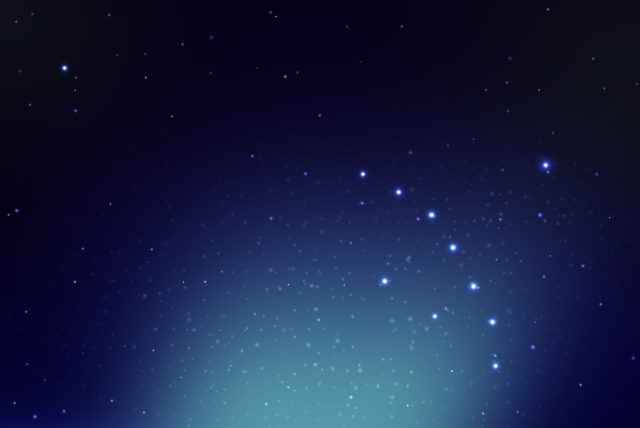
Reproduce this background procedurally as a WebGL 2 fragment shader.

```glsl
#version 300 es
precision highp float;
// Night sky over a teal horizon glow: a dark navy base with grey upper corners,
// a broad leaning dome of light from below, and stars made from hashed grid
// cells plus a curved trail of brighter ones. Units are canvas heights.
uniform vec2 u_resolution;
out vec4 fragColor;

float hash(vec2 p) {
    return fract(sin(dot(p, vec2(127.1, 311.7))) * 43758.5453);
}

// Soft elliptical falloff around a centre
float blob(vec2 p, vec2 center, vec2 size) {
    vec2 d = (p - center) / size;
    return exp(-dot(d, d));
}

// White core inside a blue halo
vec3 star(vec2 p, vec2 center, float radius) {
    float d = length(p - center) / radius;
    return vec3(0.9, 0.97, 1.0) * exp(-d * d)
         + vec3(0.12, 0.22, 0.75) * exp(-d * d * 0.22) * 0.65;
}

// One jittered dot per grid cell; density is the share of cells in use
float scatter(vec2 p, float cells, float density, float radius, float seed) {
    vec2 id = floor(p * cells);
    vec2 jitter = vec2(hash(id + seed), hash(id + seed + 17.3));
    float d = length(fract(p * cells) - 0.2 - 0.6 * jitter) / cells;
    float size = radius * mix(0.65, 1.2, hash(id + seed + 41.7));
    float used = step(hash(id + seed + 73.9), density);
    float level = mix(0.3, 1.0, hash(id + seed + 95.2));
    return used * level * exp(-d * d / (size * size));
}

vec3 sky(vec2 p) {
    // Navy base, greyer in the two upper corners
    vec3 color = mix(vec3(0.01, 0.0, 0.18), vec3(0.02, 0.0, 0.095), smoothstep(0.0, 0.85, p.y));
    vec3 grey = vec3(0.052, 0.06, 0.085);
    color = mix(color, grey, 0.95 * blob(p, vec2(0.02, 0.94), vec2(0.3, 0.28)));
    color = mix(color, grey, 0.95 * blob(p, vec2(1.5, 0.84), vec2(0.4, 0.38)));
    color *= 1.0 - 0.35 * blob(p, vec2(0.0, 0.5), vec2(0.15, 0.25));

    // Wide indigo haze and a thin blue band along the lower left
    color += vec3(0.04, 0.05, 0.12) * blob(p, vec2(0.85, 0.35), vec2(0.62, 0.32));
    color += vec3(0.03, 0.05, 0.12) * exp(-p.y / 0.045) * smoothstep(1.3, 0.2, p.x);

    // Dome of light, leaning right as it rises
    float across = abs(p.x - 0.74 - 0.3 * p.y) / (0.43 + 0.1 * p.y);
    float glow = exp(-pow(across, 3.4)) * exp(-pow(p.y / 0.41, 2.0));
    vec3 amount = pow(vec3(glow), vec3(1.15, 1.18, 0.95));
    return mix(color, vec3(0.33, 0.59, 0.655), amount);
}

void main() {
    vec2 p = gl_FragCoord.xy / u_resolution.y;
    vec3 color = sky(p);

    // Faint teal dust in the glow and to its right
    float dust = blob(p, vec2(0.75, 0.24), vec2(0.48, 0.29))
               + 0.6 * blob(p, vec2(1.22, 0.48), vec2(0.2, 0.13));
    for (int i = 0; i < 3; i++) {
        float k = float(i);
        float dots = scatter(p + 0.013 * k, 17.0 + 6.0 * k, 0.5, 0.0042 - 0.0008 * k, 11.0 * k);
        color += vec3(0.2, 0.34, 0.42) * dots * min(dust, 1.0) * 0.75;
    }

    // Small sharp stars across the whole sky
    color += vec3(0.4, 0.42, 0.95) * scatter(p, 9.0, 0.42, 0.0032, 5.0);
    color += vec3(0.55, 0.6, 0.75) * scatter(p, 13.0, 0.16, 0.0024, 29.0);

    // Trail of bright stars curving down to the right
    for (int i = 0; i < 7; i++) {
        float t = float(i) / 6.0;
        vec2 center = vec2(0.853 + 0.303 * sin(t * 1.57), 0.6 - 0.45 * pow(t, 1.3));
        center += 0.02 * (vec2(hash(vec2(t, 1.0)), hash(vec2(t, 2.0))) - 0.5);
        color += star(p, center, 0.0042 + 0.0012 * sin(t * 3.14));
    }

    // Lone bright stars
    color += star(p, vec2(0.151, 0.841), 0.0042);
    color += star(p, vec2(1.275, 0.614), 0.0045);
    color += star(p, vec2(0.899, 0.343), 0.0048);
    color += star(p, vec2(1.016, 0.261), 0.0036);
    color += vec3(0.06, 0.08, 0.3) * blob(p, vec2(1.275, 0.614), vec2(0.018));

    fragColor = vec4(min(color, 1.0), 1.0);
}
```
